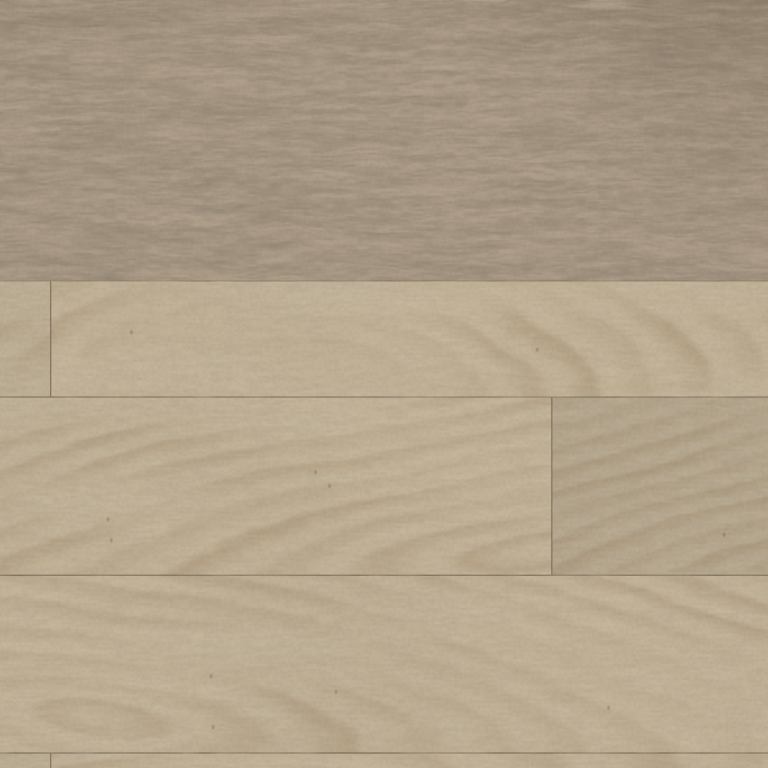
Reproduce this texture procedurally as a Shadertoy shader.

```glsl
// Wood floor: a broad grey-brown board above rows of pale planks with arched grain.

const int ROWS = 5;
// Upper edge of each row, from the bottom row to the dark board
const float ROW_TOP[ROWS] = float[](0.0195, 0.251, 0.483, 0.634, 2.0);
// Strength of the seam above each row
const float SEAM_STRENGTH[ROWS] = float[](0.68, 0.72, 0.62, 0.4, 0.0);
// Position of the end joint in each row; 2.0 means none
const float JOINT[ROWS] = float[](0.066, 2.0, 0.7185, 0.066, 2.0);
// Brightness of the shorter piece beside each joint
const float SHORT_TONE[ROWS] = float[](0.98, 1.0, 0.945, 0.985, 1.0);
// Growth-ring centre (xy), tilt (z) and lengthwise stretch (w) of each row
const vec4 HEART[ROWS] = vec4[](
    vec4(0.30, -0.05, 0.10, 4.0), vec4(0.13, 0.065, -0.12, 3.8),
    vec4(0.72, 0.285, 0.15, 4.8), vec4(0.41, 0.505, -0.04, 2.6),
    vec4(0.50, 0.80, 0.0, 6.0));

const vec3 PALE = vec3(0.747, 0.690, 0.590);
const vec3 PALE_VEIN = vec3(0.665, 0.585, 0.470);
const vec3 DARK = vec3(0.655, 0.595, 0.520);
const vec3 DARK_SHADE = vec3(0.575, 0.515, 0.445);
const vec3 SEAM = vec3(0.43, 0.38, 0.30);
const float SEAM_WIDTH = 0.0016;
const float JOINT_STRENGTH = 0.75;
const float RING_FREQUENCY = 34.0;
const float RING_WARP = 0.03;
const float VEIN_STRENGTH = 0.42;
const float GRIT = 0.035;
const float SPECK_CHANCE = 0.004;

float hash(vec2 p) {
    vec3 q = fract(p.xyx * 0.1031);
    q += dot(q, q.yzx + 33.33);
    return fract((q.x + q.y) * q.z);
}

float noise(vec2 p) {
    vec2 i = floor(p), f = fract(p);
    f = f * f * (3.0 - 2.0 * f);
    return mix(mix(hash(i), hash(i + vec2(1, 0)), f.x),
               mix(hash(i + vec2(0, 1)), hash(i + vec2(1, 1)), f.x), f.y);
}

float fbm(vec2 p) {
    float sum = 0.0, gain = 0.5;
    for (int i = 0; i < 4; i++) {
        sum += gain * noise(p);
        p = p * 2.03 + 17.3;
        gain *= 0.5;
    }
    return sum / 0.9375;
}

// Share of a pixel covered by a line at the given signed distance
float lineCover(float dist, float width, float pixel) {
    float lo = max(dist - 0.5 * pixel, -0.5 * width);
    float hi = min(dist + 0.5 * pixel, 0.5 * width);
    return max(hi - lo, 0.0) / pixel;
}

// Soft profile of late wood across the rings around a heart
float rings(vec2 p, vec4 heart, float seed) {
    vec2 d = p - heart.xy;
    d.y -= heart.z * d.x;
    float radius = length(vec2(d.x / heart.w, d.y));
    radius += RING_WARP * (fbm(p * vec2(3.0, 9.0) + seed) - 0.5);
    radius += 0.004 * (fbm(p * vec2(20.0, 70.0) + seed) - 0.5);
    float phase = radius * RING_FREQUENCY;
    float f = fract(phase);
    float late = smoothstep(0.15, 0.75, f) * (1.0 - smoothstep(0.75, 1.0, f));
    late *= 0.45 + 0.55 * hash(vec2(floor(phase), seed));
    return late * smoothstep(0.15, 0.8, noise(p * vec2(4.0, 16.0) + seed + 5.0));
}

vec3 paleWood(vec2 p, vec4 heart, float seed) {
    float vein = VEIN_STRENGTH * 1.3 * rings(p, heart, seed);
    vein += 0.25 * (fbm(p * vec2(7.0, 60.0) + seed) - 0.4);
    vec3 color = mix(PALE, PALE_VEIN, vein);
    color *= 1.0 + 0.035 * (noise(p * vec2(60.0, 330.0) + seed) - 0.5);
    color *= 1.0 + 0.025 * (noise(p * 3.0 + seed) - 0.5);
    // Sparse small pores
    vec2 grid = p * 45.0, cell = floor(grid);
    vec2 offset = fract(grid) - 0.3 - 0.4 * vec2(hash(cell + 3.1), hash(cell + 8.7));
    float speck = step(hash(cell + seed), SPECK_CHANCE);
    speck *= 1.0 - smoothstep(0.03, 0.14, length(offset * vec2(1.0, 0.7)));
    return mix(color, SEAM, 0.35 * speck);
}

vec3 darkWood(vec2 p) {
    vec2 q = vec2(p.x, p.y + 0.014 * (fbm(p * vec2(10.0, 14.0)) - 0.5));
    float streak = fbm(q * vec2(14.0, 125.0)) - 0.5;
    float fibre = noise(q * vec2(70.0, 340.0)) - 0.5;
    // Shade deepens toward the upper right
    float shade = 0.18 + 0.4 * (fbm(p * vec2(2.0, 5.0) + 4.0) - 0.5);
    shade += 0.55 * smoothstep(0.6, 1.0, p.x) * smoothstep(0.6, 1.0, p.y);
    shade += 0.25 * smoothstep(0.88, 1.0, p.y);
    vec3 color = mix(DARK, DARK_SHADE, clamp(shade, 0.0, 1.2));
    color *= 1.0 + 0.15 * streak + 0.075 * fibre;
    // Rough fibres along the top edge
    float rough = smoothstep(0.975, 1.0, p.y) * smoothstep(0.5, 0.8, fbm(q * vec2(14.0, 110.0) + 9.0));
    return color + 0.06 * rough;
}

void mainImage(out vec4 fragColor, in vec2 fragCoord) {
    vec2 p = fragCoord / iResolution.xy;
    vec2 pixel = 1.0 / iResolution.xy;

    // Find the row and gather the long seams, worn unevenly along their length
    int row = 0;
    float seam = 0.0;
    for (int i = 0; i < ROWS - 1; i++) {
        if (p.y > ROW_TOP[i]) row = i + 1;
        float wear = 0.65 + 0.6 * noise(vec2(p.x * 45.0, float(i) * 7.3));
        float cover = lineCover(p.y - ROW_TOP[i], SEAM_WIDTH, pixel.y);
        seam = max(seam, cover * wear * SEAM_STRENGTH[i]);
    }
    float joint = JOINT[row];
    seam = max(seam, JOINT_STRENGTH * lineCover(p.x - joint, SEAM_WIDTH, pixel.x));

    // The shorter piece has its own ring centre and tone
    bool shortPiece = (p.x > joint) == (joint > 0.5);
    vec4 heart = HEART[row];
    if (shortPiece) heart += vec4(0.32, -0.03, 0.12, 0.0);
    float seed = float(row) * 13.7 + (shortPiece ? 61.0 : 0.0);

    vec3 color = row == ROWS - 1 ? darkWood(p) : paleWood(p, heart, seed);
    if (shortPiece) color *= SHORT_TONE[row];
    color *= 1.0 + GRIT * (noise(p * 300.0) - 0.5);
    fragColor = vec4(mix(color, SEAM, seam), 1.0);
}
```
